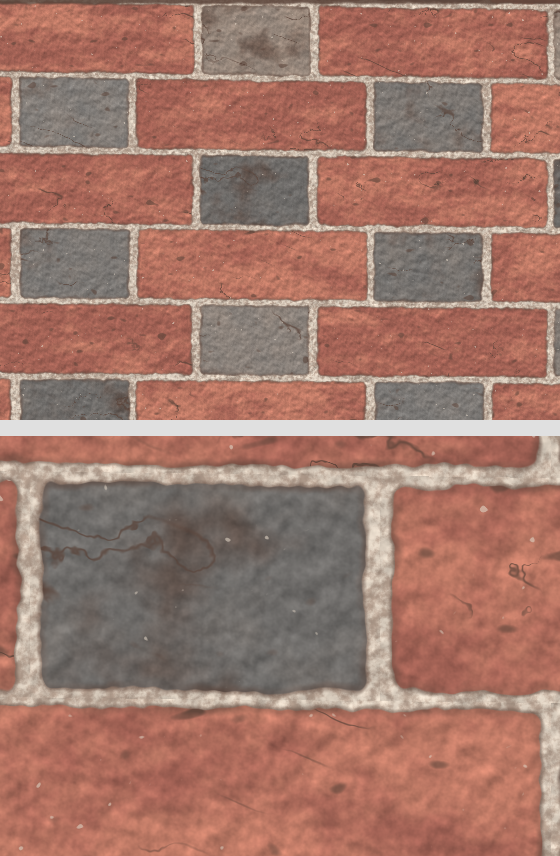
Top, the full canvas; bottom, a detail of the centre.
A Shadertoy shader for this texture:

```glsl
// Weathered brick wall: long red stretchers alternate with short dark headers,
// each course shifted by half a period. Rounded-box distances, roughened by
// gradient noise, cut bricks out of sandy mortar; more noise adds wear.

const float PERIOD = 0.844;   // one stretcher plus one header
const float HEADER = 0.278;   // header length, joint included
const float COURSE = 0.179;   // course height, joint included
const vec2 JOINT = vec2(0.0105, 0.0080);   // half widths of the joints

const vec3 RED_LIGHT = vec3(0.75, 0.48, 0.40);
const vec3 RED_DEEP = vec3(0.63, 0.38, 0.33);
const vec3 SLATE = vec3(0.45, 0.44, 0.43);
const vec3 TAN = vec3(0.67, 0.59, 0.53);
const vec3 SAND = vec3(0.87, 0.82, 0.76);
const vec3 UMBER = vec3(0.35, 0.26, 0.22);

struct Brick {
    vec2 local;      // position from the brick centre
    vec2 halfSize;
    vec2 id;
    float header;    // 1 for a header, 0 for a stretcher
};

vec2 hash2(vec2 p) {
    vec3 q = fract(vec3(p.xyx) * vec3(0.1031, 0.1030, 0.0973));
    q += dot(q, q.yzx + 33.33);
    return fract((q.xx + q.yz) * q.zy);
}

float corner(vec2 cell, vec2 offset) {
    return dot(hash2(cell) * 2.0 - 1.0, offset);
}

float gradientNoise(vec2 p) {
    vec2 i = floor(p), f = fract(p);
    vec2 u = f * f * f * (f * (f * 6.0 - 15.0) + 10.0);
    vec2 e = vec2(1.0, 0.0);
    float low = mix(corner(i, f), corner(i + e.xy, f - e.xy), u.x);
    float high = mix(corner(i + e.yx, f - e.yx), corner(i + e.xx, f - e.xx), u.x);
    return 1.4 * mix(low, high, u.y);
}

float fbm(vec2 p) {
    float sum = 0.0, amp = 0.6;
    for (int i = 0; i < 4; i++) {
        sum += amp * gradientNoise(p);
        p = mat2(1.6, 1.2, -1.2, 1.6) * p + 17.3;
        amp *= 0.55;
    }
    return sum;
}

float roundBox(vec2 p, vec2 halfSize, float radius) {
    vec2 q = abs(p) - halfSize + radius;
    return length(max(q, 0.0)) + min(max(q.x, q.y), 0.0) - radius;
}

// Find the brick around p; p.y counts down from the top edge
Brick findBrick(vec2 p) {
    float row = floor(p.y / COURSE);
    float x = p.x - mix(0.468, 0.038, mod(row, 2.0));
    float column = floor(x / PERIOD);
    x -= column * PERIOD;
    float header = 1.0 - step(HEADER, x);
    float left = mix(HEADER, 0.0, header);
    float right = mix(PERIOD, HEADER, header);
    vec2 id = vec2(column * 2.0 + header + 20.0, row + 11.0);
    vec2 jitter = hash2(id) - 0.5;
    vec2 local = vec2(x - 0.5 * (left + right), (fract(p.y / COURSE) - 0.5) * COURSE);
    vec2 halfSize = 0.5 * vec2(right - left, COURSE) - JOINT;
    return Brick(local - jitter * vec2(0.007, 0.003), halfSize, id, header);
}

vec3 stretcherColor(vec2 p, float shade) {
    float streak = fbm(p * vec2(5.0, 14.0)) + 0.5 * fbm(p * 32.0);
    return mix(RED_DEEP, RED_LIGHT, smoothstep(-0.4, 0.35, streak + shade * 0.4 - 0.08));
}

vec3 headerColor(vec2 p, vec2 id, float shade) {
    float row = id.y - 11.0;
    float warmth = pow(0.5 + 0.5 * cos(row * 1.5708), 2.0) * (1.0 - 0.14 * row);
    vec3 color = mix(SLATE, TAN, clamp(warmth * 0.75 + 0.3 * fbm(p * 14.0), 0.0, 1.0));
    color = mix(color, UMBER, 0.6 * smoothstep(0.05, 0.6, fbm(p * 9.0 + 5.0) - shade * 0.3));
    return color * (1.0 + 0.12 * shade);
}

void mainImage(out vec4 fragColor, in vec2 fragCoord) {
    float pixel = 1.0 / iResolution.y;
    vec2 p = vec2(fragCoord.x, iResolution.y - fragCoord.y) * pixel;

    // Courses sag slightly to the right, less so further down
    vec2 wall = p - vec2(0.0, 0.006 + 0.016 * (p.x - 0.667) * (1.0 - 0.6 * p.y));
    Brick brick = findBrick(wall);
    vec2 q = p + brick.id * 3.7;
    float shade = hash2(brick.id + 40.0).x - 0.5;
    float grain = fbm(p * 110.0);
    float relief = fbm(q * 48.0) - fbm(q * 48.0 + vec2(0.12, 0.28));

    // Ragged outline
    float edge = roundBox(brick.local, brick.halfSize, 0.009);
    edge += 0.0045 * gradientNoise(q * 26.0) + 0.0025 * gradientNoise(q * 85.0);

    // Brick face with pits, cracks, pale flecks and a darker rim
    vec3 face = mix(stretcherColor(q, shade), headerColor(q, brick.id, shade), brick.header);
    face *= 1.0 + 0.30 * relief + 0.09 * grain;
    float crackLine = abs(gradientNoise(q * vec2(8.0, 19.0) + 0.4 * fbm(q * 25.0)));
    float crack = smoothstep(0.035, 0.0, crackLine) * smoothstep(0.12, 0.35, gradientNoise(q * 9.0 + 8.0));
    float pit = smoothstep(0.48, 0.68, gradientNoise(q * vec2(34.0, 52.0)));
    float rim = smoothstep(-0.007, 0.0, edge) * (0.35 + 0.5 * smoothstep(-0.2, 0.4, gradientNoise(q * 18.0)));
    face = mix(face, UMBER, clamp(0.7 * crack + 0.55 * pit + 0.6 * rim, 0.0, 0.9));
    face = mix(face, SAND, 0.6 * smoothstep(0.62, 0.8, gradientNoise(q * 125.0)));

    // Sandy mortar, shaded close to the bricks
    vec3 mortar = mix(TAN, SAND, smoothstep(-0.45, 0.4, grain + 0.5 * fbm(p * 16.0)));
    mortar *= 1.0 + 0.25 * relief;
    mortar = mix(mortar, UMBER, 0.5 * smoothstep(0.004, 0.0, edge));

    vec3 color = mix(face, mortar, smoothstep(-pixel, pixel, edge));
    color = mix(color, UMBER, 0.85 * smoothstep(0.013, 0.005, p.y + 0.003 * gradientNoise(p * 20.0)));
    fragColor = vec4(clamp(color, 0.0, 1.0), 1.0);
}
```
